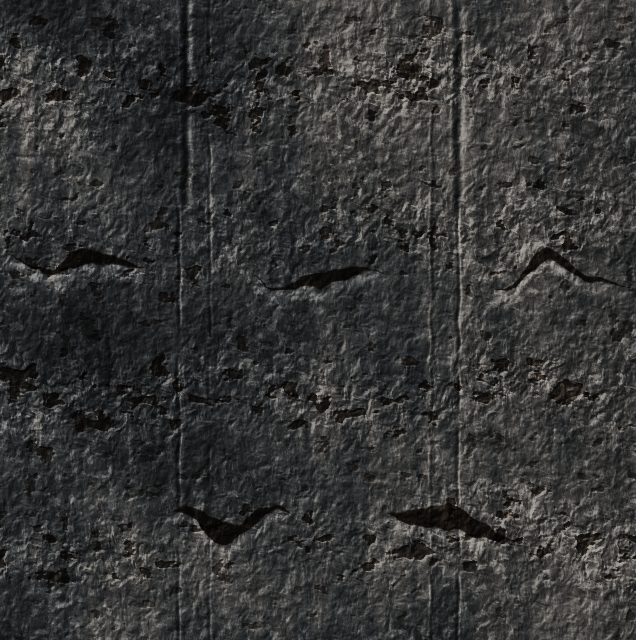
This texture is drawn by a Shadertoy shader. Its source:

```glsl
// Weathered dark concrete wall with chipped bands, hollows and vertical seams.
#define MEDIAN_TONE 0.222
#define RELIEF 2.9
#define LIGHT_STEP vec2(-0.0021, 0.0025)
#define GRAIN_SCALE vec2(122.0, 98.0)
#define CHIP_SCALE vec2(44.0, 46.0)
#define PIT_DEPTH 1.0
#define SEAM_X 0.288
#define SEAM_GAP 0.425
#define COOL vec3(0.96, 1.00, 1.03)
#define WARM vec3(1.03, 1.00, 0.96)
#define RUST vec3(1.25, 1.00, 0.75)

float hash(vec2 p) {
    vec3 q = fract(p.xyx * vec3(0.1031, 0.1030, 0.0973));
    q += dot(q, q.yzx + 33.33);
    return fract((q.x + q.y) * q.z);
}

float noise(vec2 p) {
    vec2 i = floor(p), f = fract(p);
    f = f * f * (3.0 - 2.0 * f);
    return mix(mix(hash(i), hash(i + vec2(1, 0)), f.x),
               mix(hash(i + vec2(0, 1)), hash(i + vec2(1, 1)), f.x), f.y);
}

float fbm(vec2 p) {
    float sum = 0.0, amp = 0.5;
    for (int i = 0; i < 4; i++) {
        sum += amp * noise(p);
        p = mat2(0.8, 0.6, -0.6, 0.8) * p * 2.03 + 17.3;
        amp *= 0.5;
    }
    return sum;
}

float bell(float x, float width) {
    return exp(-x * x / (width * width));
}

// Horizontal bands where the surface is broken up
float roughness(vec2 p) {
    float bands = 0.0;
    float y = p.y + 0.10 * (noise(p * 5.0) - 0.5);
    for (int i = 0; i < 4; i++)
        bands += bell(y - 0.87 + 0.24 * float(i), 0.065);
    return clamp(0.15 + bands * (0.4 + 0.9 * noise(p * 8.0 + 4.0)), 0.0, 1.2);
}

float pits(vec2 p, float rough) {
    float n = fbm(p * CHIP_SCALE * vec2(0.9, 1.1) + 51.0);
    return smoothstep(0.62, 0.70, n + 0.07 * (rough - 0.6)) * min(rough + 0.3, 1.0);
}

// x: dark lens-shaped hollow, y: pale lip underneath
vec2 hollows(vec2 p) {
    vec2 result = vec2(0.0);
    float ragged = 0.014 * (fbm(p * 50.0) - 0.47);
    for (int i = 0; i < 5; i++) {
        float k = float(i);
        bool upper = i % 2 == 0;
        vec2 center = upper ? vec2(0.12 + 0.19 * k, 0.575) : vec2(0.87 - 0.17 * k, 0.185);
        float width = upper ? 0.12 : 0.10;
        vec2 q = p - center;
        q.y += 0.06 * (noise(vec2(p.x * 14.0 + k * 7.0, k)) - 0.5) + ragged;
        float taper = max(1.0 - abs(q.x) / width, 0.0);
        float thickness = (upper ? 0.013 : 0.024) * taper * (0.5 + noise(p * 24.0 + k));
        float inside = thickness - abs(q.y);
        result.x = max(result.x, smoothstep(0.0, 0.004, inside));
        float lip = bell(q.y + thickness + 0.008, 0.010) * smoothstep(0.0, 0.25, taper);
        result.y = max(result.y, lip);
    }
    return result;
}

float height(vec2 p, float rough) {
    vec2 warped = p + 0.008 * (vec2(noise(p * 60.0), noise(p * 60.0 + 9.0)) - 0.5);
    float grain = fbm(warped * GRAIN_SCALE);
    float chips = smoothstep(0.47, 0.55, fbm(warped * CHIP_SCALE + 23.0));
    return grain * (0.75 + 0.35 * rough) + 0.26 * rough * chips - 0.25 * pits(p, rough);
}

// Formwork joints: deep groove and ridge above, thin pale lines below
float seams(vec2 p) {
    float sum = 0.0;
    float upper = smoothstep(0.665, 0.69, p.y);
    float worn = smoothstep(0.15, 0.6, noise(vec2(p.x * 20.0, p.y * 26.0)));
    for (int i = 0; i < 2; i++) {
        float side = float(i) * 2.0 - 1.0;
        float x = p.x - SEAM_X - SEAM_GAP * float(i) + 0.004 * (noise(vec2(p.y * 28.0, side)) - 0.5);
        float joint = 0.75 * bell(x - 0.010, 0.0045) - 1.2 * bell(x, 0.005) + 0.35 * bell(x + 0.009, 0.003);
        float line = 0.85 * bell(x - side * 0.006, 0.002) - 0.7 * bell(x - side * 0.006 + 0.0045, 0.0025);
        float faint = 0.55 * bell(x + side * 0.042, 0.002) - 0.6 * bell(x + side * 0.038, 0.0025);
        sum += mix(line * worn, joint * (0.6 + 0.4 * worn), upper) + faint * worn;
    }
    return sum;
}

void mainImage(out vec4 fragColor, in vec2 fragCoord) {
    vec2 p = fragCoord / iResolution.y;
    float rough = roughness(p);
    float pit = pits(p, rough);
    vec2 hollow = hollows(p);

    // Broad stains: sooty on the left, paler on the right, with vertical runs
    float stain = 0.42 * (p.x - 0.5) + 1.6 * (fbm(p * 3.6 + 2.0) - 0.47);
    stain -= 0.35 * bell(p.x - 0.2, 0.25) * bell(p.y - 0.47, 0.09);
    stain += 0.20 * (rough - 0.5);
    float runs = noise(p * vec2(130.0, 9.0)) + noise(p * vec2(48.0, 4.0) + 7.0) - 1.0;
    stain += 0.30 * runs;

    // Pale flakes left in loose patches
    float patchy = smoothstep(0.35, 0.65, noise(p * 9.0 + 13.0) + 0.25 * (rough - 0.4));
    float flakes = smoothstep(0.50, 0.60, fbm(p * vec2(98.0, 92.0) + 31.0));

    // Log brightness from stains, lit relief and cavities
    float lit = height(p, rough) - height(p + LIGHT_STEP, rough);
    float tone = stain + RELIEF * clamp(lit, -0.28, 0.26);
    tone += (0.20 + 0.30 * patchy) * (flakes - 0.35);
    tone += 0.8 * (fbm(p * vec2(55.0, 42.0) + 71.0) - 0.47);
    tone += seams(p) + 0.55 * hollow.y * (1.0 - hollow.x);
    tone -= PIT_DEPTH * pit + 1.5 * hollow.x;
    float value = MEDIAN_TONE * exp(tone);
    value = min(value, 0.40 + 0.25 * (1.0 - exp(-max(value - 0.40, 0.0) / 0.25)));

    // Slight cool to warm drift, rust inside cavities
    float warmth = smoothstep(-0.5, 0.6, stain + 0.5 * tone + 0.3 * (p.x - 0.3));
    vec3 tint = mix(COOL, WARM, warmth);
    tint = mix(tint, RUST, clamp(0.5 * pit + 0.8 * hollow.x, 0.0, 1.0));
    fragColor = vec4(clamp(value * tint, 0.0, 1.0), 1.0);
}
```
